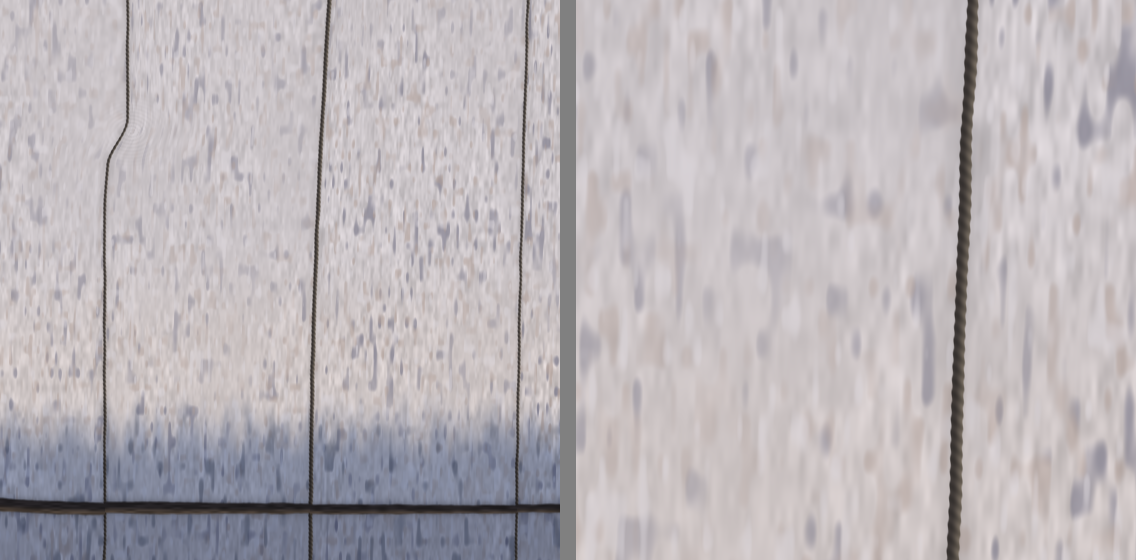
Left: the whole. Right: its middle third, enlarged.
A Shadertoy shader for this texture:

```glsl
// Tall pale stone slabs split by three thin, wandering upright joints and one
// dark level joint near the foot. Stretched value noise gives the streaky
// grain; a soft blue shade covers the lowest quarter.

float hash(vec2 p) {
    vec3 q = fract(vec3(p.xyx) * 0.1031);
    q += dot(q, q.yzx + 33.33);
    return fract((q.x + q.y) * q.z);
}

float noise(vec2 p) {
    vec2 i = floor(p), f = fract(p);
    f = f * f * (3.0 - 2.0 * f);
    return mix(mix(hash(i), hash(i + vec2(1, 0)), f.x),
               mix(hash(i + vec2(0, 1)), hash(i + vec2(1, 1)), f.x), f.y);
}

float fbm(vec2 p) {
    return 0.55 * noise(p) + 0.3 * noise(p * 2.1 + 17.0) + 0.15 * noise(p * 4.3 + 41.0);
}

// Sideways drift of an upright joint: the first has a kink, the others lean
float drift(float joint, float y) {
    if (joint < 0.5) return 0.008 * smoothstep(0.62, 0.76, y) + 0.033 * smoothstep(0.705, 0.79, y);
    return joint < 1.5 ? 0.034 * y * y : 0.021 * pow(y, 1.5);
}

// Streaked stone; "slab" shifts the grain and its density
vec3 stone(vec2 p, float slab) {
    vec2 g = p + slab * vec2(3.7, 1.9);
    float streak = noise(g * vec2(180.0, 42.0));
    float fine = noise(g * vec2(290.0, 85.0) + 9.0);
    float cloud = fbm(g * vec2(9.0, 5.0));
    float density = mix(0.5, 1.0, smoothstep(0.3, 0.65, cloud)) * (slab > 1.5 ? 1.1 : 0.85);
    density *= 1.0 + 0.35 * smoothstep(0.5, 0.15, p.y);

    vec3 col = vec3(0.795, 0.772, 0.785) + 0.035 * (cloud - 0.5);
    col += vec3(0.012, 0.002, -0.014) * smoothstep(0.6, 0.35, p.y);
    col *= 1.0 + density * (0.12 * (streak - 0.5) + 0.10 * (fine - 0.5));

    // Blue-grey, tan and pale flecks
    float grey = smoothstep(0.66, 0.95, noise(g * vec2(125.0, 36.0) + 53.0));
    float tan_ = smoothstep(0.62, 0.95, noise(g * vec2(140.0, 48.0) + 87.0));
    float pale = smoothstep(0.65, 0.95, noise(g * vec2(160.0, 45.0) + 131.0));
    col = mix(col, vec3(0.52, 0.51, 0.57), 0.65 * grey * density);
    col = mix(col, vec3(0.69, 0.62, 0.59), 0.5 * tan_ * density);
    return mix(col, vec3(0.86, 0.84, 0.86), 0.5 * pale);
}

void mainImage(out vec4 fragColor, in vec2 fragCoord) {
    vec2 uv = fragCoord / iResolution.xy;
    float px = 1.0 / min(iResolution.x, iResolution.y);

    // Find the slab and the nearest upright joint; bend the grain beside it
    float slab = 0.0, nearest = 1.0, side = 1.0, nearJoint = 0.0, bend = 0.0;
    for (int i = 0; i < 3; i++) {
        float k = float(i), shift = drift(k, uv.y);
        float wobble = 0.0016 * (noise(vec2(k * 7.0, uv.y * 24.0)) - 0.5);
        float d = uv.x - (0.187 + 0.3675 * k + shift + wobble);
        slab += step(0.0, d);
        bend += shift * exp(-abs(d) * 14.0);
        if (abs(d) < nearest) { nearest = abs(d); side = d; nearJoint = k; }
    }
    vec2 p = vec2(uv.x - bend - 0.012 * uv.y, uv.y);
    vec3 col = stone(p, slab);

    // Faint swirled ripples beside the kink
    vec2 swirl = uv - vec2(0.235, 0.765);
    float ripple = sin(length(swirl * vec2(1.0, 1.3)) * 750.0 + 4.0 * noise(uv * 30.0));
    col *= 1.0 + 0.018 * ripple * exp(-dot(swirl, swirl) * 500.0);

    // Blue shade with a streaked, uneven upper edge
    float edge = uv.y + 0.045 * (noise(p * vec2(75.0, 14.0)) - 0.5) + 0.012 * (hash(vec2(slab, 5.0)) - 0.5);
    float shade = 1.0 - smoothstep(0.165, 0.295, edge);
    vec3 tint = mix(vec3(0.55, 0.60, 0.70), vec3(0.62, 0.675, 0.775), smoothstep(0.06, 0.12, uv.y));
    tint *= 0.96 + 0.09 * hash(vec2(slab, 2.0));
    col *= mix(vec3(1.0), tint, shade);
    float darkFleck = smoothstep(0.7, 0.95, noise(p * vec2(95.0, 30.0) + 211.0));
    col = mix(col, vec3(0.25, 0.28, 0.36), 0.55 * darkFleck * shade);

    // Upright joints: dark on the left, brown and braided on the right
    float halfWidth = (nearJoint == 1.0 ? 0.0040 : 0.0029) - 0.0006 * noise(vec2(nearJoint, uv.y * 30.0));
    float braid = 0.5 + 0.5 * sin(800.0 * (uv.y + 0.8 * side));
    vec3 seam = mix(vec3(0.19, 0.17, 0.16), vec3(0.43, 0.39, 0.34), smoothstep(-0.002, 0.0045, side));
    seam *= (0.88 + 0.24 * braid) * mix(1.0, 0.7, shade);
    col *= 1.0 - 0.14 * exp(-nearest * 160.0);
    float cover = 1.0 - smoothstep(halfWidth - px, halfWidth + px, nearest + 0.0005 * braid);
    col = mix(col, seam, 0.93 * cover);

    // Level joint: ragged, narrowing to the right, brown along its lower lip
    float level = 0.0905 + 0.010 * exp(-8.0 * uv.x) + 0.004 * (hash(vec2(slab, 8.0)) - 0.5);
    float gap = mix(0.0115, 0.0068, uv.x) + 0.003 * (fbm(vec2(uv.x * 45.0, 3.0)) - 0.5);
    float dy = uv.y - level;
    vec3 soot = mix(vec3(0.27, 0.23, 0.20), vec3(0.13, 0.12, 0.13), smoothstep(-0.009, 0.002, dy));
    soot *= 0.8 + 0.45 * noise(uv * vec2(60.0, 280.0));
    col *= 1.0 - 0.22 * exp(-max(abs(dy) - gap, 0.0) * 180.0);
    col = mix(col, soot, 1.0 - smoothstep(gap - 1.5 * px, gap + 1.5 * px, abs(dy)));

    fragColor = vec4(clamp(col, 0.0, 1.0), 1.0);
}
```
